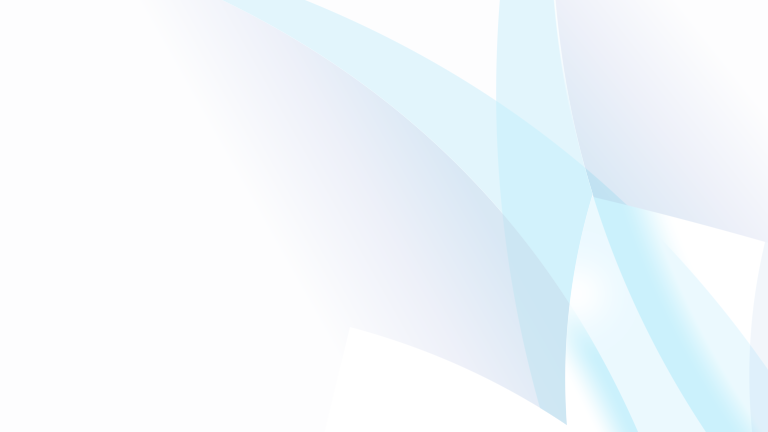
This background is drawn by a WebGL 1 fragment shader. Its source:

```glsl
precision highp float;
// Pale abstract background: translucent ribbons and shaded sheets crossing on white.
// Every edge is a shallow arc given by its two ends and its rise; the signed distances
// to the arcs make masks, and soft gradients fill the areas between them.
uniform vec2 u_resolution;

const vec3 PAPER      = vec3(0.994, 0.994, 0.996);
const vec3 WHITE      = vec3(1.0);
const vec3 LAVENDER   = vec3(0.932, 0.943, 0.976);
const vec3 STEEL      = vec3(0.850, 0.908, 0.958);
const vec3 ICE        = vec3(0.885, 0.960, 0.990);
const vec3 CROSSING   = vec3(0.822, 0.950, 0.990);
const vec3 DEEP       = vec3(0.780, 0.900, 0.950);
const vec3 CYAN       = vec3(0.795, 0.945, 0.988);
const vec3 PALE       = vec3(0.922, 0.976, 0.998);
const vec3 TIP_TINT   = vec3(0.890, 0.975, 0.990);
const vec3 EDGE_TINT  = vec3(0.948, 0.966, 0.986);
const vec2 LEFT_AXIS  = vec2(0.87, -0.49);   // shading direction of the left sheet
const vec2 RIGHT_AXIS = vec2(0.78, -0.62);   // shading direction of the right sheet
const vec2 GLINT      = vec2(1.335, 0.680);  // bright spot on the lower ribbon
const float GLINT_SIZE = 0.075;

// Signed distance to an arc from a to b; positive on the right when heading down
float arc(vec2 p, vec2 a, vec2 b, float rise) {
  vec2 along = normalize(b - a);
  vec2 q = p - 0.5 * (a + b);
  float u = dot(q, along) / (0.5 * length(b - a));
  return dot(q, vec2(along.y, -along.x)) - rise * (1.0 - u * u);
}

// Antialiased step at a signed distance of zero
float inside(float d) {
  float w = 0.75 / u_resolution.y;
  return smoothstep(-w, w, d);
}

// Three-stop sheet gradient, from paper to lavender to steel
vec3 sheet(float t, float start, float middle, float end) {
  float first = clamp((t - start) / (middle - start), 0.0, 1.0);
  float second = clamp((t - middle) / (end - middle), 0.0, 1.0);
  return mix(mix(PAPER, LAVENDER, first), STEEL, second);
}

void main() {
  // Canvas heights, measured from the top left
  vec2 p = vec2(gl_FragCoord.x, u_resolution.y - gl_FragCoord.y) / u_resolution.y;

  // Arcs bounding the ribbons and sheets
  float diagLow   = arc(p, vec2(0.514, 0.0), vec2(1.477, 1.0), 0.1285);
  float diagHigh  = arc(p, vec2(0.706, 0.0), vec2(1.778, 0.856), 0.102);
  float bandLeft  = arc(p, vec2(1.157, 0.0), vec2(1.248, 0.9375), -0.0417);
  float bandRight = arc(p, vec2(1.285, 0.0), vec2(1.634, 1.0), -0.0676);
  float fold      = arc(p, vec2(1.370, 0.456), vec2(1.3125, 0.984), -0.0241);
  float leftHem   = arc(p, vec2(0.810, 0.757), vec2(1.3125, 0.984), 0.0231);
  float leftSide  = arc(p, vec2(0.810, 0.757), vec2(0.752, 1.0), 0.0);
  float rightHem  = arc(p, vec2(1.373, 0.456), vec2(1.771, 0.560), 0.0023);
  float farEdge   = arc(p, vec2(1.771, 0.560), vec2(1.741, 1.0), -0.0185);

  float aboveLow = inside(diagLow);
  float belowHigh = inside(-diagHigh);
  float pastBand = inside(bandRight);
  float beforeFold = inside(-fold) * (1.0 - pastBand);
  float cutout = inside(-leftHem) * inside(leftSide);

  // Left sheet over paper
  vec3 leftSheet = sheet(dot(p, LEFT_AXIS), 0.266, 0.52, 0.74);
  vec3 color = mix(PAPER, leftSheet, (1.0 - aboveLow) * inside(-fold));
  color = mix(color, WHITE, cutout);

  // Right sheet, tinted where the diagonal ribbon passes over its tip
  vec3 rightSheet = sheet(-dot(p, RIGHT_AXIS), -1.23, -1.01, -0.80);
  rightSheet *= mix(WHITE, TIP_TINT, belowHigh);
  color = mix(color, rightSheet, pastBand);

  // Diagonal and upright ribbons, deeper where they cross
  color = mix(color, ICE, aboveLow * belowHigh * beforeFold);
  vec3 upright = mix(ICE, CROSSING, belowHigh);
  upright = mix(mix(color, DEEP, 0.7), upright, aboveLow);
  color = mix(color, upright, inside(bandLeft) * beforeFold * (1.0 - cutout));

  // Thin highlight along the top of the upright ribbon
  float rim = smoothstep(0.004, 0.0, abs(bandRight + 0.001));
  color = mix(color, WHITE, 0.8 * rim * smoothstep(0.34, 0.05, p.y));

  // Lower folds: cyan glow under the diagonal, then the pale middle ribbon
  float underGlow = smoothstep(-0.100, -0.008, diagLow) * smoothstep(0.66, 0.84, p.y);
  vec3 lower = mix(WHITE, CYAN, underGlow);
  vec2 fromGlint = (p - GLINT) / GLINT_SIZE;
  vec3 middle = mix(PALE, WHITE, 0.9 * exp(-dot(fromGlint, fromGlint)));
  lower = mix(lower, middle, aboveLow);

  // Outer fold fades from cyan to white, with the diagonal ribbon laid over it
  vec3 outer = mix(CYAN, WHITE, smoothstep(0.045, 0.165, bandRight));
  outer = mix(outer, min(outer, PALE), belowHigh);
  lower = mix(lower, outer, pastBand);
  lower *= mix(WHITE, EDGE_TINT, inside(farEdge));
  color = mix(color, lower, inside(fold) * inside(-rightHem));

  gl_FragColor = vec4(color, 1.0);
}
```
